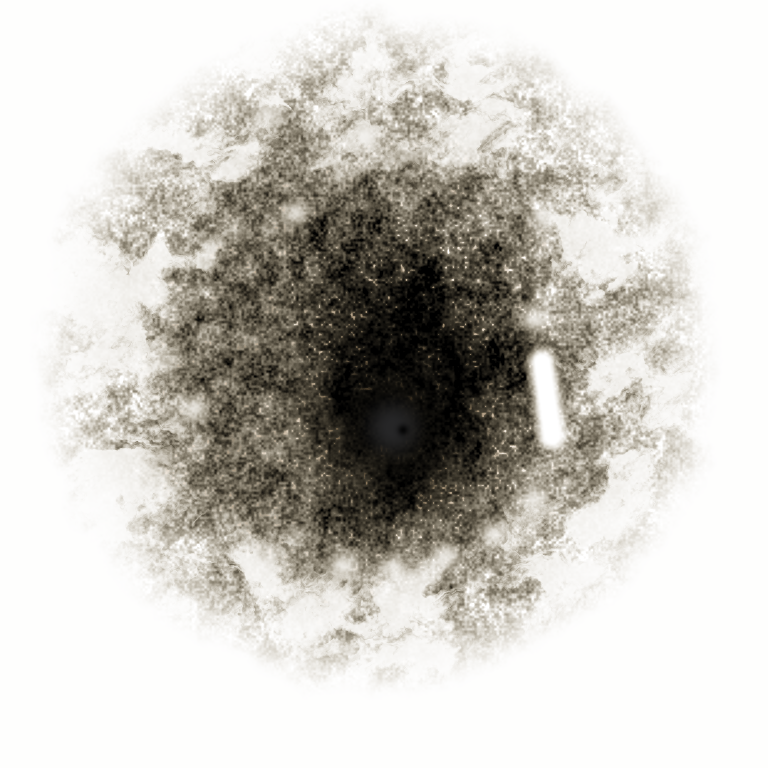
Write a three.js fragment shader that draws this background.

```glsl
varying vec2 vUv;

float hash(vec2 p) {
  vec3 q = fract(vec3(p.xyx) * 0.1031);
  q += dot(q, q.yzx + 33.33);
  return fract((q.x + q.y) * q.z);
}

float noise(vec2 p) {
  vec2 i = floor(p);
  vec2 f = fract(p);
  f = f * f * (3.0 - 2.0 * f);
  return mix(mix(hash(i), hash(i + vec2(1.0, 0.0)), f.x),
             mix(hash(i + vec2(0.0, 1.0)), hash(i + 1.0), f.x), f.y);
}

float fbm(vec2 p) {
  float sum = 0.0;
  float gain = 0.5;
  for (int i = 0; i < 6; i++) {
    sum += gain * noise(p);
    p = mat2(1.6, 1.2, -1.2, 1.6) * p + 17.3;
    gain *= 0.58;
  }
  return sum / 1.145;
}

float glow(vec2 p, vec2 center, float size) {
  vec2 d = (p - center) / size;
  return exp(-dot(d, d));
}

vec2 polar(float degrees, float radius) {
  float a = radians(degrees);
  return radius * vec2(cos(a), sin(a));
}

float segment(vec2 p, vec2 a, vec2 b) {
  vec2 ab = b - a;
  return length(p - a - ab * clamp(dot(p - a, ab) / dot(ab, ab), 0.0, 1.0));
}

// Ragged pale patches around the rim
float paleRing(vec2 p, vec2 center) {
  float sum = 0.0;
  for (int i = 0; i < 10; i++) {
    float k = float(i);
    float radius = 0.345 + 0.05 * (hash(vec2(k, 4.0)) - 0.5);
    sum += glow(p, center + polar(98.0 - 36.0 * k, radius), 0.085);
  }
  return min(sum, 1.0);
}

// Small soft lights in an upper and a lower arc
float softLights(vec2 p, vec2 center) {
  float sum = glow(p, vec2(0.254, 0.468), 0.015) + glow(p, vec2(0.35, 0.85), 0.018);
  for (int i = 0; i < 5; i++) {
    float k = float(i);
    float arch = 0.21 + 0.1 * sin(k * 0.785);
    sum += glow(p, center + polar(120.0 - 27.0 * k, arch), 0.016);
    sum += glow(p, center + polar(-43.0 - 14.0 * k, 0.28), 0.018);
  }
  return min(sum, 1.0);
}

void main() {
  vec2 p = vUv;
  vec2 center = vec2(0.49, 0.54);
  float clouds = fbm(p * 13.0);
  float blotches = fbm(p * 34.0 + 9.0);
  float grain = 0.6 * noise(p * 310.0) + 0.4 * noise(p * 170.0 + 40.0);
  float streaks = noise(p * vec2(110.0, 9.0));

  // Broad tones: black core, brown body, pale rim
  float wobble = 0.5 * (clouds - 0.5);
  float body = length((p - vec2(0.475, 0.52)) / vec2(0.25, 0.26)) + wobble;
  float core = length((p - vec2(0.535, 0.5)) / vec2(0.155, 0.2)) + wobble;
  float heart = glow(p, vec2(0.512, 0.445), 0.1);
  float tone = mix(0.37, 0.72, smoothstep(0.7, 1.45, body));
  tone = mix(0.05, tone, smoothstep(0.4, 1.35, core));

  // Worn texture, fading in the heart of the core
  float rough = mix(0.45, 1.0, smoothstep(0.3, 1.2, core)) * (1.0 - 0.8 * heart);
  tone += rough * (0.75 * (blotches - 0.5) + 0.6 * (grain - 0.5) + 0.08 * (streaks - 0.5));
  float sparks = smoothstep(0.68, 0.9, grain) * smoothstep(0.4, 0.6, blotches);
  tone += 0.4 * sparks * (1.0 - heart) * (1.0 - smoothstep(0.8, 1.5, core));

  // Pale patches and lights
  float ragged = fbm(p * vec2(16.0, 20.0) + 2.5 * clouds);
  float pale = smoothstep(0.58, 0.82, ragged + 0.32 * paleRing(p, center));
  pale *= smoothstep(0.8, 1.25, body);
  tone = mix(tone, 0.97, 0.92 * pale);
  tone = mix(tone, 0.96, 0.85 * softLights(p, center));

  // Upright white slit
  float slit = segment(p, vec2(0.706, 0.528), vec2(0.719, 0.432));
  tone = mix(tone, 1.0, 1.0 - smoothstep(0.008, 0.026, slit));

  // Soft round fade into white
  float rim = length(p - center) + 0.05 * (clouds - 0.5);
  tone = mix(tone, 0.995, smoothstep(0.33, 0.455, rim));
  tone = clamp(tone, 0.0, 1.0);

  // Warm tint, strongest in the middle tones
  vec3 warmth = vec3(0.03, 0.0, -0.065) + vec3(0.05, 0.0, -0.04) * sparks;
  vec3 color = vec3(tone) + warmth * 4.0 * tone * (1.0 - tone);

  // Grey haze with a black pupil
  float haze = 1.0 - smoothstep(0.005, 0.05, length(p - vec2(0.512, 0.443)));
  color = mix(color, vec3(0.15, 0.15, 0.155), haze);
  color *= 1.0 - 0.85 * glow(p, vec2(0.525, 0.44), 0.007);

  gl_FragColor = vec4(clamp(color, 0.0, 1.0), 1.0);
}
```
